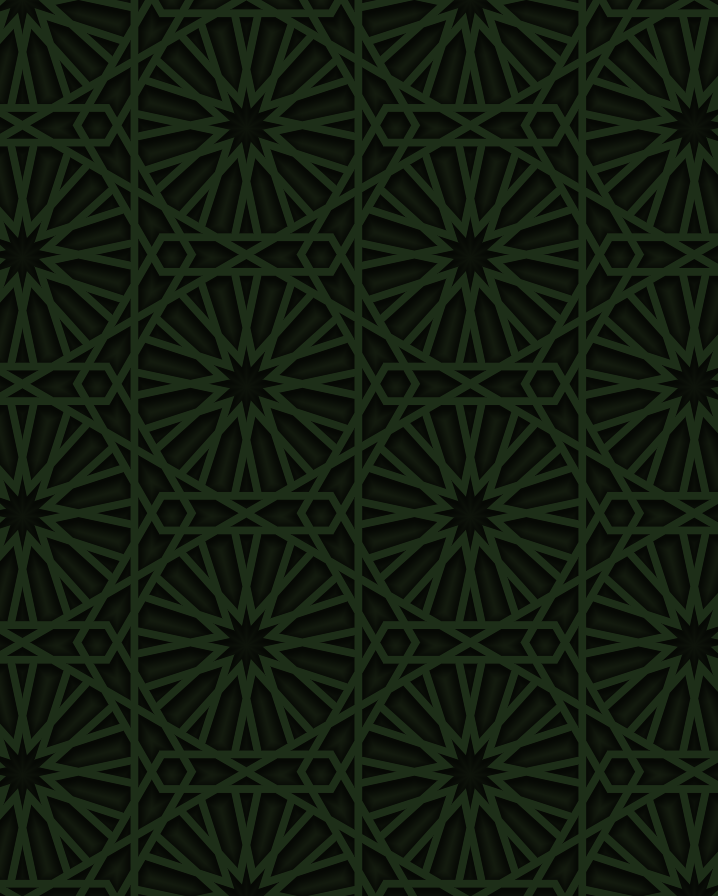
A Shadertoy shader for this pattern:

```glsl
const float PI = 3.14159265;
const float ROOT3 = 1.7320508;
const float APOTHEM = 0.8660254; // twelve-sided frame, in half cell spacings

// Offset from the centre of the nearest hexagonal cell
vec2 hexCell(vec2 p) {
    vec2 period = vec2(2.0 * ROOT3, 2.0);
    vec2 a = mod(p, period) - 0.5 * period;
    vec2 b = mod(p + 0.5 * period, period) - 0.5 * period;
    return dot(a, a) < dot(b, b) ? a : b;
}

// Folds the plane into one mirrored wedge around the vertical axis
vec2 foldWedge(vec2 p, float count) {
    float wedge = 2.0 * PI / count;
    float angle = mod(atan(p.x, p.y) + 0.5 * wedge, wedge) - 0.5 * wedge;
    return length(p) * vec2(cos(angle), abs(sin(angle)));
}

// Crossing rays that form the star and its petals
float rosetteDistance(vec2 cell) {
    vec2 q = foldWedge(cell, 12.0);
    float tilt = radians(12.0);
    float along = (q.x - 0.433) * sin(tilt);
    float across = q.y * cos(tilt);
    float rays = min(abs(along - across), abs(along + across));
    return max(rays, q.x - APOTHEM);
}

// Distance to the centre line of the nearest strap
float strapDistance(vec2 p) {
    vec2 cell = hexCell(p);
    vec2 q = foldWedge(cell, 6.0);
    float nearBand = abs(q.x - APOTHEM);
    float crossBand = abs(dot(q, vec2(0.5, 0.5 * ROOT3)) - APOTHEM);
    float longLine = abs(dot(q, vec2(0.5 * ROOT3, 0.5)) - APOTHEM);
    return min(min(nearBand, crossBand), min(longLine, rosetteDistance(cell)));
}

void mainImage(out vec4 fragColor, in vec2 fragCoord) {
    float scale = 6.93;
    vec2 p = (fragCoord / iResolution.y - vec2(0.275, 0.5716)) * scale;
    float pixel = scale / iResolution.y;

    // Recessed panels, shaded by the straps above them
    float shade = strapDistance(p + vec2(0.0, 0.025));
    float light = smoothstep(0.015, 0.15, shade);
    vec3 color = mix(vec3(0.022, 0.030, 0.016), vec3(0.080, 0.112, 0.060), light);

    // Flat raised straps
    float strap = 1.0 - smoothstep(-0.6 * pixel, 0.6 * pixel, strapDistance(p) - 0.030);
    color = mix(color, vec3(0.115, 0.182, 0.094), strap);

    fragColor = vec4(color, 1.0);
}
```
